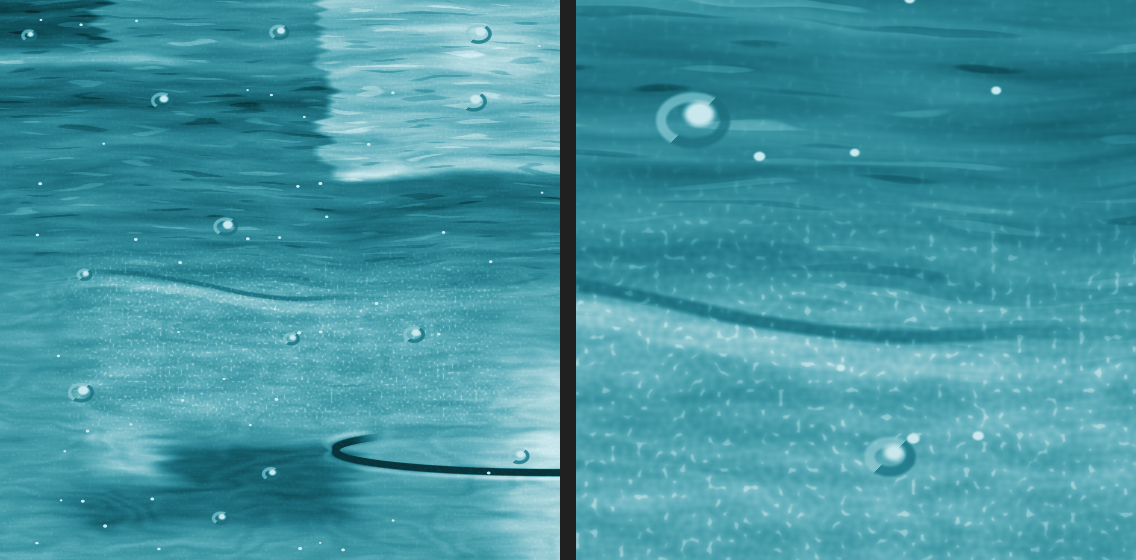
Left: the whole. Right: its middle third, enlarged.
A three.js fragment shader for this texture:

```glsl
// Rippled teal water with soft reflections, fine foam, bubbles and dark wave lines.
// A scalar tone is built from warped soft pools, stretched gradient noise and
// curve distances, then coloured by a seven-step ramp from deep teal to white.
#define DEEP  vec3(0.05, 0.30, 0.34)
#define DARK  vec3(0.10, 0.41, 0.47)
#define TEAL  vec3(0.16, 0.51, 0.57)
#define MID   vec3(0.25, 0.60, 0.65)
#define PALE  vec3(0.40, 0.70, 0.75)
#define MIST  vec3(0.60, 0.80, 0.83)
#define GLINT vec3(0.84, 0.94, 0.96)
#define STREAK_GAIN 2.4
#define RIPPLE_GAIN 0.22
#define GRAIN_GAIN 1.0
#define GRAIN_SCALE 190.0
#define BUBBLE_CELLS 9.0

varying vec2 vUv;

vec2 hash2(vec2 p) {
  vec3 q = fract(vec3(p.xyx) * vec3(0.1031, 0.1030, 0.0973));
  q += dot(q, q.yzx + 33.33);
  return fract((q.xx + q.yz) * q.zy);
}

float corner(vec2 cell, vec2 offset, vec2 f) {
  float angle = 6.2832 * hash2(cell + offset + 100.0).x;
  return dot(vec2(cos(angle), sin(angle)), f - offset);
}

float gradientNoise(vec2 p) {
  vec2 i = floor(p), f = fract(p);
  vec2 u = f * f * f * (f * (f * 6.0 - 15.0) + 10.0);
  float low = mix(corner(i, vec2(0.0), f), corner(i, vec2(1.0, 0.0), f), u.x);
  float high = mix(corner(i, vec2(0.0, 1.0), f), corner(i, vec2(1.0), f), u.x);
  return mix(low, high, u.y);
}

float fbm(vec2 p) {
  float sum = 0.0, gain = 0.6;
  for (int k = 0; k < 4; k++) {
    sum += gain * gradientNoise(p);
    p = p * 2.03 + vec2(17.3, 9.1);
    gain *= 0.5;
  }
  return sum;
}

// Soft rectangle mask
float pool(vec2 p, vec2 lo, vec2 hi, vec2 soft) {
  vec2 m = smoothstep(lo - soft, lo + soft, p) * (1.0 - smoothstep(hi - soft, hi + soft, p));
  return m.x * m.y;
}

// Approximate signed distance to an ellipse
float ellipse(vec2 d, vec2 r) {
  float k = length(d / r);
  return k * (k - 1.0) / max(length(d / (r * r)), 0.001);
}

vec3 ramp(float t) {
  vec3 c = mix(DEEP, DARK, clamp(t, 0.0, 1.0));
  c = mix(c, TEAL, clamp(t - 1.0, 0.0, 1.0));
  c = mix(c, MID, clamp(t - 2.0, 0.0, 1.0));
  c = mix(c, PALE, clamp(t - 3.0, 0.0, 1.0));
  c = mix(c, MIST, clamp(t - 4.0, 0.0, 1.0));
  c = mix(c, GLINT, clamp((t - 5.0) * 0.6, 0.0, 1.0));
  return c * (1.0 + 0.4 * clamp(t, -1.0, 0.0));
}

// Broad reflections, with hard sides above and soft blends below
float reflections(vec2 p) {
  float t = mix(3.1, 2.0, smoothstep(0.42, 0.6, p.y));
  t = mix(t, 2.5, pool(p, vec2(0.18, 0.87), vec2(0.58, 2.0), vec2(0.02)));
  t = mix(t, 0.2, pool(p, vec2(-1.0, 0.91), vec2(0.18, 2.0), vec2(0.012)));
  t = mix(t, 4.0, pool(p, vec2(-1.0, 0.88), vec2(0.32, 0.905), vec2(0.05, 0.012)));
  t = mix(t, 1.0, pool(p, vec2(-1.0, 0.78), vec2(0.64, 0.85), vec2(0.05, 0.025)));
  t = mix(t, 4.3, pool(p, vec2(0.58, 0.69), vec2(2.0), vec2(0.012, 0.008)));
  t = mix(t, 5.3, pool(p, vec2(0.61, 0.69), vec2(0.72, 0.73), vec2(0.02, 0.008)));
  t = mix(t, 5.2, pool(p, vec2(0.8, 0.85), vec2(0.95, 0.97), vec2(0.04)));
  t = mix(t, 1.3, pool(p, vec2(0.6, 0.59), vec2(2.0, 0.68), vec2(0.06, 0.015)));
  t = mix(t, 3.6, pool(p, vec2(0.18, 0.24), vec2(2.0, 0.48), vec2(0.03)));
  t = mix(t, 4.4, pool(p, vec2(0.16, 0.15), vec2(0.29, 0.24), vec2(0.04, 0.02)));
  t = mix(t, 5.2, pool(p, vec2(0.91, -1.0), vec2(2.0, 0.36), vec2(0.09, 0.05)));
  t = mix(t, 1.2, pool(p, vec2(0.12, 0.06), vec2(0.63, 0.13), vec2(0.07, 0.03)));
  return mix(t, 0.8, pool(p, vec2(0.3, 0.08), vec2(0.63, 0.21), vec2(0.04, 0.015)));
}

void main() {
  vec2 p = vUv;
  float swell = fbm(p * vec2(2.5, 7.0));
  float upper = smoothstep(0.35, 0.65, p.y);
  vec2 q = p + vec2(0.06 * gradientNoise(p * vec2(4.0, 75.0)), 0.03 * swell);
  float tone = reflections(q);

  // Streaks, short dashes and marbled ripples
  tone += STREAK_GAIN * mix(0.6, 1.0, upper) * fbm(q * vec2(4.0, 45.0));
  float dash = gradientNoise(q * vec2(10.0, 95.0));
  tone += upper * (smoothstep(0.3, 0.42, dash) - smoothstep(0.32, 0.45, -dash));
  tone += RIPPLE_GAIN * (1.0 - 0.7 * upper) * sin(45.0 * swell + 25.0 * q.y);

  // Long wave crest: pale skirt below, dark line on top
  float crest = p.y - mix(0.518, 0.466, smoothstep(0.2, 0.55, p.x)) - 0.012 * swell;
  float reach = smoothstep(0.08, 0.24, p.x) * (1.0 - smoothstep(0.5, 0.72, p.x));
  tone += 0.9 * reach * pool(vec2(crest), vec2(-0.028), vec2(-0.006), vec2(0.006));
  tone = mix(tone, 1.2, 0.85 * reach * (1.0 - smoothstep(0.002, 0.006, abs(crest))));

  // Curled ridge and the heavy dark loop
  vec2 curl = p - vec2(0.26, 0.29) + 0.02 * swell;
  float ridge = ellipse(curl, vec2(0.12, 0.045));
  tone += 0.8 * exp(-ridge * ridge * 9000.0) * smoothstep(0.06, -0.06, curl.x);
  vec2 bend = p - vec2(1.0, 0.196);
  float loopEdge = ellipse(bend, vec2(0.4, 0.04));
  float arm = 1.0 - smoothstep(-0.38, -0.31, bend.x) * smoothstep(-0.01, 0.01, bend.y);
  tone += 0.7 * smoothstep(0.0, -0.015, loopEdge);
  tone += 1.3 * arm * exp(-pow((loopEdge - 0.011) * 260.0, 2.0));
  tone = mix(tone, -0.8, arm * (1.0 - smoothstep(0.005, 0.008, abs(loopEdge))));

  // Fine foam grain
  float foam = 0.25 + 0.75 * pool(q, vec2(0.14, 0.25), vec2(0.88, 0.54), vec2(0.08, 0.04));
  float grain = gradientNoise(p * GRAIN_SCALE);
  tone += GRAIN_GAIN * foam * (0.6 * grain + 0.9 * smoothstep(0.25, 0.5, grain));

  // Scattered bubbles, then small glints
  for (int k = 0; k < 2; k++) {
    float size = float(k), cells = BUBBLE_CELLS * (1.0 + 1.6 * size);
    vec2 cell = floor(p * cells), rnd = hash2(cell + 31.0 + 50.0 * size);
    vec2 d = fract(p * cells) - 0.3 - 0.4 * hash2(cell + 7.0);
    float radius = mix(0.08, 0.15, rnd.y), present = step(rnd.x, 0.13 - 0.06 * size);
    float rim = ellipse(d, radius * vec2(1.25, 0.9));
    float shade = (1.0 - smoothstep(0.015, 0.04, abs(rim))) * (1.0 - size);
    tone = mix(tone, d.x > d.y ? 1.2 : 4.8, 0.75 * present * shade);
    float shine = length((d - radius * 0.25) * vec2(0.8, 1.0)) - radius * 0.45;
    tone = mix(tone, 6.3, present * (1.0 - smoothstep(-0.02, 0.025, shine)));
  }
  gl_FragColor = vec4(ramp(tone), 1.0);
}
```
